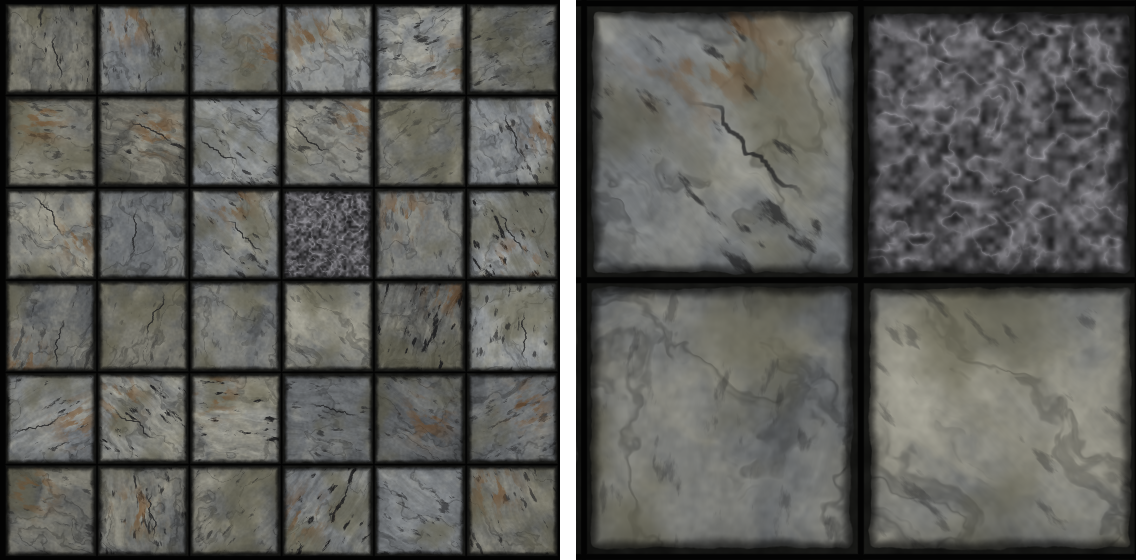
Left: the whole. Right: its middle third, enlarged.
Write a WebGL 2 fragment shader that draws this texture.

```glsl
#version 300 es
precision highp float;
// Six by six grid of weathered grey marble tiles with dark, grooved grout.
uniform vec2 u_resolution;
out vec4 fragColor;

#define TILES 6.0
#define PITCH 0.1648
#define ORIGIN vec2(0.0085, 0.0055)
#define TILE_HALF 0.469
#define CORNER 0.022
#define GROOVE 0.011
#define RUST_AMOUNT 0.6
#define CRACK_SHARE 0.3
#define ROUGH_TILE vec2(3.0, 3.0)

const vec3 STONE_WARM = vec3(1.03, 1.02, 0.94);
const vec3 STONE_COOL = vec3(0.97, 1.0, 1.025);
const vec3 RUST = vec3(0.43, 0.28, 0.14);
const vec3 OLIVE = vec3(0.36, 0.35, 0.27);
const vec3 SOOT = vec3(0.12, 0.12, 0.125);
const vec3 GROUT = vec3(0.085, 0.087, 0.08);
const vec3 BLACK = vec3(0.012);

float hash(vec2 p) {
  vec3 q = fract(p.xyx * 0.1031);
  q += dot(q, q.yzx + 33.33);
  return fract((q.x + q.y) * q.z);
}

vec2 hash2(vec2 p) { return vec2(hash(p), hash(p + 47.3)); }

float noise(vec2 p) {
  vec2 i = floor(p), f = fract(p);
  f = f * f * (3.0 - 2.0 * f);
  return mix(mix(hash(i), hash(i + vec2(1, 0)), f.x),
             mix(hash(i + vec2(0, 1)), hash(i + vec2(1, 1)), f.x), f.y);
}

float fbm(vec2 p) {
  float sum = 0.0, gain = 0.5;
  for (int i = 0; i < 5; i++) {
    sum += gain * noise(p);
    p = mat2(1.6, 1.2, -1.2, 1.6) * p + 7.1;
    gain *= 0.5;
  }
  return sum / 0.97;
}

mat2 rotation(float a) { return mat2(cos(a), sin(a), -sin(a), cos(a)); }

float roundBox(vec2 p, float halfSize, float radius) {
  vec2 d = abs(p) - halfSize + radius;
  return length(max(d, 0.0)) + min(max(d.x, d.y), 0.0) - radius;
}

// Clouded marble with streaks, pits, stains and an occasional crack.
vec3 marble(vec2 p, vec2 id) {
  vec2 seed = hash2(id + 3.7) * 90.0 + 10.0;
  float wear = hash(id + 11.9);
  float tone = mix(0.405, 0.55, hash(id + 21.3));
  vec2 along = rotation(hash(id + 5.1) * 3.14) * p;
  vec2 warp = vec2(fbm(p * 2.5 + seed), fbm(p * 2.5 + seed.yx + 31.0)) - 0.5;

  float cloud = fbm(p * 2.2 + warp * 2.5 + seed) - 0.5;
  float streak = fbm(along * vec2(5.0, 22.0) + warp * 4.0 + seed) - 0.5;
  float grain = noise(p * 42.0 + seed) - 0.5;
  float light = tone + cloud * 0.3 + streak * mix(0.06, 0.24, wear) + grain * 0.045;
  vec3 color = light * mix(STONE_COOL, STONE_WARM, clamp(hash(id + 8.2) + cloud * 2.0, 0.0, 1.0));

  // Grey veins and olive patches.
  float vein = abs(fbm(along * vec2(1.5, 3.0) + warp * 2.0 + seed.yx) - 0.5);
  color *= 1.0 - 0.2 * (1.0 - smoothstep(0.0, 0.05, vein));
  float patchMask = smoothstep(0.5, 0.75, fbm(p * 2.0 + seed.yx + 17.0));
  color = mix(color, OLIVE, patchMask * 0.55);

  // Dark pits drawn out along the grain.
  float pits = fbm(along * vec2(7.0, 17.0) + seed + 53.0);
  color = mix(color, SOOT, smoothstep(0.65, 0.8, pits) * mix(0.25, 0.95, wear));

  // Rust gathers around one spot of the tile.
  vec2 spot = p - (hash2(id + 61.0) - 0.5) * 0.75;
  float rust = exp(-dot(spot, spot) * 18.0) * smoothstep(0.46, 0.66, fbm(along * vec2(7.0, 15.0) + seed + 83.0));
  color = mix(color, RUST, rust * RUST_AMOUNT * step(0.3, hash(id + 71.0)));

  // A thin wandering crack that fades at its ends.
  vec2 c = along - (hash2(id + 91.0) - 0.5) * 0.4;
  float wander = c.y + (fbm(vec2(c.x * 6.0, seed.x)) - 0.5) * 0.2;
  float crack = (1.0 - smoothstep(0.003, 0.013, abs(wander))) * (1.0 - smoothstep(0.12, 0.3, abs(c.x)));
  return mix(color, SOOT, crack * 0.75 * step(hash(id + 101.0), CRACK_SHARE));
}

// Coarse, crusted stone with pale ridges.
vec3 roughStone(vec2 p) {
  float ridge = 1.0 - abs(2.0 * noise(p * 17.0 + 4.0 * fbm(p * 6.0 + 20.0) + 40.0) - 1.0);
  float crust = noise(p * 37.0 + 70.0);
  float light = 0.13 + 0.2 * ridge * ridge + 0.24 * crust + 0.16 * (fbm(p * 9.0 + 50.0) - 0.5);
  return light * vec3(1.0, 0.99, 1.03);
}

void main() {
  vec2 uv = gl_FragCoord.xy / u_resolution;
  vec2 grid = (uv - ORIGIN) / PITCH;
  vec2 id = floor(grid);
  vec2 p = fract(grid) - 0.5;
  float aa = 1.0 / (PITCH * min(u_resolution.x, u_resolution.y));

  // Grout with a black groove on the cell lines.
  float lineDist = 0.5 - max(abs(p.x), abs(p.y));
  vec3 color = GROUT * mix(0.6, 1.4, fbm(grid * 14.0 + 9.0));
  color = mix(BLACK, color, smoothstep(GROOVE - aa, GROOVE + aa, lineDist));

  // Each tile sits slightly off centre with chipped edges.
  vec2 local = p - (hash2(id + 1.3) - 0.5) * 0.014;
  float chips = (fbm(grid * 11.0 + 30.0) - 0.5) * 0.028;
  float edge = roundBox(local, TILE_HALF, CORNER) + chips;
  vec3 stone = id == ROUGH_TILE ? roughStone(local) : marble(local, id);
  float grime = fbm(grid * 6.0 + 60.0);
  stone *= mix(0.42, 1.0, smoothstep(0.0, 0.025 + 0.035 * grime, -edge));
  stone *= 1.0 - 0.12 * smoothstep(-0.12, 0.0, edge);
  color = mix(color, stone, 1.0 - smoothstep(-aa, aa, edge));

  // Black margin outside the grid.
  vec2 outside = abs(grid - TILES * 0.5) - TILES * 0.5;
  color = mix(color, BLACK, smoothstep(-aa, aa, max(outside.x, outside.y)));
  fragColor = vec4(color, 1.0);
}
```
